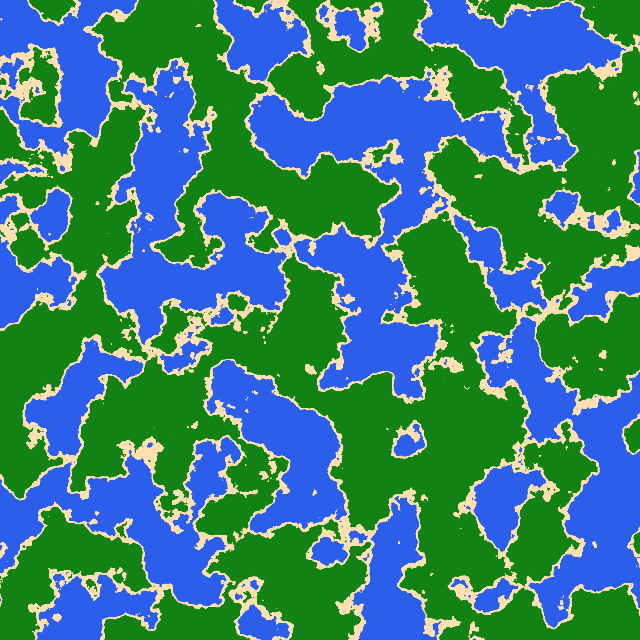
Give the GLSL for this texture, as a Shadertoy shader.

```glsl
vec2 gradientAt(vec2 cell) {
    float angle = 6.2832 * fract(sin(dot(cell, vec2(127.1, 311.7))) * 43758.5453);
    return vec2(cos(angle), sin(angle));
}

float gradientNoise(vec2 p) {
    vec2 cell = floor(p), f = fract(p);
    vec2 fade = f * f * f * (f * (f * 6.0 - 15.0) + 10.0);
    vec2 right = vec2(1.0, 0.0), up = vec2(0.0, 1.0);
    float bottom = mix(dot(gradientAt(cell), f),
                       dot(gradientAt(cell + right), f - right), fade.x);
    float top = mix(dot(gradientAt(cell + up), f - up),
                    dot(gradientAt(cell + 1.0), f - 1.0), fade.x);
    return mix(bottom, top, fade.y);
}

// Fractal terrain: each octave doubles the detail at half the strength
float terrainHeight(vec2 p) {
    float height = 0.0, amplitude = 1.0;
    for (int octave = 0; octave < 6; octave++) {
        height += amplitude * gradientNoise(p);
        p = p * 2.0 + vec2(17.3, 9.7);
        amplitude *= 0.5;
    }
    return height;
}

void mainImage(out vec4 fragColor, in vec2 fragCoord) {
    vec2 uv = fragCoord / iResolution.y;
    float height = terrainHeight(uv * 8.5 + vec2(3.4, 21.6));
    float edge = 0.25 * fwidth(height) + 0.0001;

    vec3 water = vec3(0.17, 0.37, 0.92);
    vec3 sand = vec3(0.99, 0.88, 0.70);
    vec3 grass = vec3(0.07, 0.51, 0.08);

    // Beaches fill the narrow band of heights between water and grass
    vec3 color = mix(water, sand, smoothstep(-edge, edge, height + 0.08));
    color = mix(color, grass, smoothstep(-edge, edge, height - 0.003));
    fragColor = vec4(color, 1.0);
}
```
